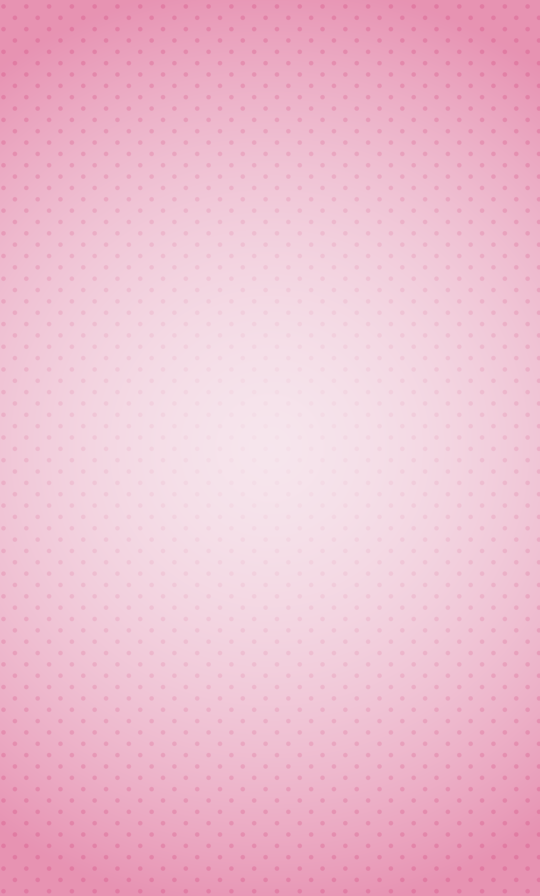
This background is drawn by a Shadertoy shader. Its source:

```glsl
// Soft pink radial glow covered by a staggered grid of small polka dots.

// Distance to the nearest dot centre, for cells of size one.
float staggeredDots(vec2 grid) {
    vec2 corner = fract(grid + 0.5) - 0.5;
    vec2 middle = fract(grid) - 0.5;
    return min(length(corner), length(middle));
}

void mainImage(out vec4 fragColor, in vec2 fragCoord) {
    // Canvas units: height 1, width 0.6
    vec2 p = fragCoord / iResolution.xy * vec2(0.6, 1.0);

    // Pale centre falling off to deep pink at the top and bottom
    float radius = length(p - vec2(0.3, 0.5));
    float falloff = min((0.143 * radius + 0.927 * radius * radius) / 0.325, 1.0);
    vec3 paleCentre = vec3(0.965, 0.900, 0.928);
    vec3 deepEdge = vec3(0.905, 0.575, 0.700);
    vec3 color = mix(paleCentre, deepEdge, falloff);

    // Dots, fading towards the centre
    float pitch = 0.02532;
    float dotDistance = staggeredDots((p - vec2(0.0039, 0.9928)) / pitch) * pitch;
    float soft = 0.8 / iResolution.y;
    float dotMask = 1.0 - smoothstep(0.0025 - soft, 0.0025 + soft, dotDistance);
    color = mix(color, vec3(0.86, 0.40, 0.58), dotMask * (0.04 + 0.5 * falloff));

    fragColor = vec4(color, 1.0);
}
```
